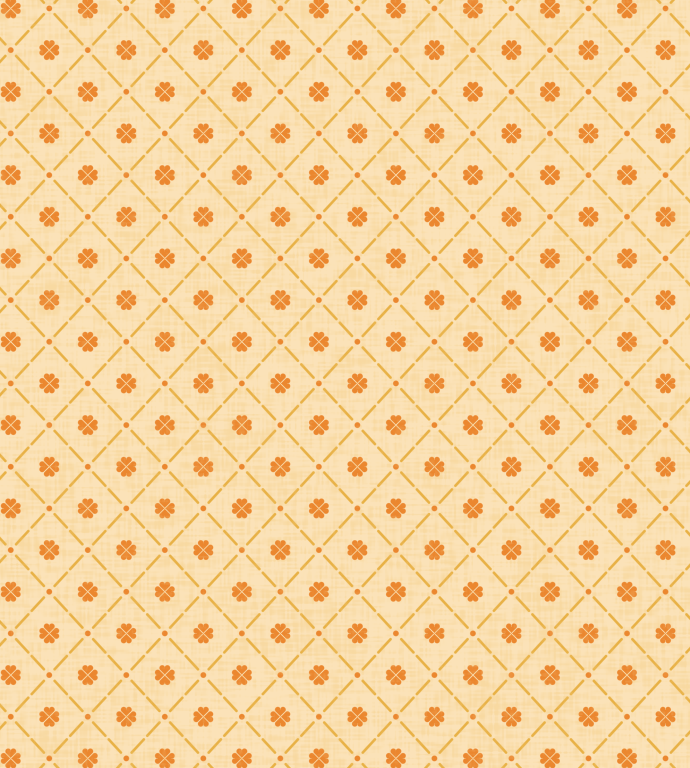
Give the GLSL for this pattern, as a Shadertoy shader.

```glsl
// Lengths are fractions of the canvas height
const vec2 CELL = vec2(0.1003, 0.1085);
const vec2 ORIGIN = vec2(0.0140, 0.0125);
const float DOT_RADIUS = 0.0037;
const float DASH_HALF_WIDTH = 0.0017;
const float DASH_START = 0.14;   // along one lattice edge, 0 to 0.5
const float DASH_END = 0.455;
const float FLOWER_RADIUS = 0.0130;

// Half-heart petal, relative to the flower radius
const vec2 LOBE_CENTER = vec2(0.26, 0.71);
const float LOBE_RADIUS = 0.28;
const float PETAL_GAP = 0.04;

const vec3 CREAM = vec3(0.985, 0.888, 0.722);
const vec3 WARM_THREAD = vec3(0.972, 0.850, 0.630);
const vec3 OCHRE = vec3(0.910, 0.695, 0.275);
const vec3 ORANGE = vec3(0.920, 0.530, 0.185);
const float THREAD_FREQ = 400.0;
const float SLUB_FREQ = 45.0;

float hash(vec2 p) {
    vec3 h = fract(vec3(p.xyx) * 0.1031);
    h += dot(h, h.yzx + 33.33);
    return fract((h.x + h.y) * h.z);
}

float noise(vec2 p) {
    vec2 i = floor(p), f = fract(p);
    f = f * f * (3.0 - 2.0 * f);
    return mix(mix(hash(i), hash(i + vec2(1, 0)), f.x),
               mix(hash(i + vec2(0, 1)), hash(i + vec2(1, 1)), f.x), f.y);
}

float segmentDistance(vec2 p, vec2 a, vec2 b) {
    vec2 ab = b - a;
    return length(p - a - ab * clamp(dot(p - a, ab) / dot(ab, ab), 0.0, 1.0));
}

// Four hearts with their points together, split along the diagonals
float flowerDistance(vec2 p) {
    p = abs(p) / FLOWER_RADIUS;
    if (p.x > p.y) p = p.yx;
    float lobe = length(p - LOBE_CENTER) - LOBE_RADIUS;
    float taper = max(p.y - LOBE_CENTER.y, (p.x + p.y - LOBE_CENTER.x - LOBE_CENTER.y) * 0.7071);
    float gap = PETAL_GAP - (p.y - p.x) * 0.7071;
    return max(min(lobe, taper), gap) * FLOWER_RADIUS;
}

// Offset from the nearest flower on the staggered lattice
vec2 diamondLocal(vec2 p) {
    vec2 q = (p - ORIGIN) / CELL;
    vec2 a = q - floor(q + 0.5);
    vec2 b = fract(q) - 0.5;
    return (abs(a.x) + abs(a.y) < abs(b.x) + abs(b.y) ? a : b) * CELL;
}

float cover(float d) {
    float aa = 0.75 / iResolution.y;
    return 1.0 - smoothstep(-aa, aa, d);
}

void mainImage(out vec4 fragColor, in vec2 fragCoord) {
    vec2 p = fragCoord / iResolution.y;

    // Woven cloth: crossed threads and broad mottling
    float weft = noise(p * vec2(SLUB_FREQ, THREAD_FREQ));
    float warp = noise(p * vec2(THREAD_FREQ, SLUB_FREQ) + 71.0);
    float mottle = noise(p * 14.0 + 19.0);
    float weave = 0.45 * weft + 0.40 * warp + 0.15 * mottle;
    vec3 color = mix(CREAM, WARM_THREAD, smoothstep(0.32, 0.85, weave));

    // Two dashes on each diamond edge, a dot at each corner
    vec2 local = diamondLocal(p);
    vec2 quadrant = abs(local);
    vec2 side = vec2(0.5 * CELL.x, 0.0);
    vec2 top = vec2(0.0, 0.5 * CELL.y);
    float dash = min(
        segmentDistance(quadrant, mix(side, top, DASH_START), mix(side, top, DASH_END)),
        segmentDistance(quadrant, mix(top, side, DASH_START), mix(top, side, DASH_END)));
    float dots = min(length(quadrant - side), length(quadrant - top)) - DOT_RADIUS;

    // Print with slightly uneven ink
    float ink = 1.0 - 0.14 * smoothstep(0.45, 0.85, weave);
    color = mix(color, OCHRE, cover(dash - DASH_HALF_WIDTH) * ink);
    color = mix(color, ORANGE, cover(min(dots, flowerDistance(local))) * ink);

    fragColor = vec4(color, 1.0);
}
```
